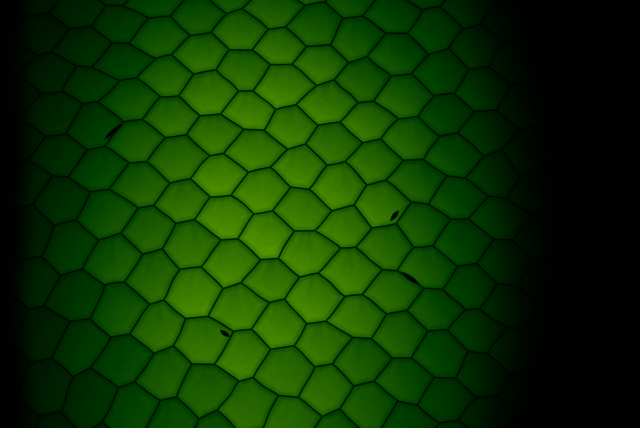
This texture is drawn by a Shadertoy shader. Its source:

```glsl
// Backlit green plant tissue: a slanted, gently bent honeycomb of cells.
// Two families of corners on a curved lattice are joined into six-sided
// cells; each cell has its own gradient under one broad off-centre light.

#define CANVAS_UNITS 512.0            // canvas height in design units, y down
#define ORIGIN vec2(370.0, 302.0)     // centre of cell (0, 0)
#define STEP_RIGHT vec2(50.0, 21.5)   // lattice step to the lower right
#define STEP_DOWN vec2(7.0, 52.5)     // lattice step down
#define TOP_LEFT vec2(-15.5, -24.0)   // cell corners, from the cell centre
#define TOP_RIGHT vec2(7.5, -26.0)
#define JITTER 7.0                    // spread of the corners
#define WALL_WIDTH 0.55               // half width of the dark walls
#define LIGHT_CENTRE vec2(315.0, 275.0)
#define LIGHT_PEAK 0.475

float hash(vec2 p) {
    vec3 q = fract(vec3(p.xyx) * 0.1031);
    q += dot(q, q.yzx + 33.33);
    return fract((q.x + q.y) * q.z);
}

float noise(vec2 p) {
    vec2 i = floor(p), f = fract(p);
    f = f * f * (3.0 - 2.0 * f);
    return mix(mix(hash(i), hash(i + vec2(1, 0)), f.x),
               mix(hash(i + vec2(0, 1)), hash(i + vec2(1, 1)), f.x), f.y);
}

// Vertical bend that opens the rows towards the bottom
vec2 latticeBend(vec2 id) {
    return vec2(0.0, 0.3 * id.x * id.x + (0.6 - 0.1 * id.x) * id.y * id.y);
}

vec2 cellCentre(vec2 id) {
    return ORIGIN + mat2(STEP_RIGHT, STEP_DOWN) * id + latticeBend(id);
}

// One corner of a cell: offset in design units plus a little disorder
vec2 corner(vec2 id, vec2 offset) {
    vec2 at = id + inverse(mat2(STEP_RIGHT, STEP_DOWN)) * offset;
    vec2 jitter = vec2(hash(id + offset + 51.0), hash(id + offset + 87.0)) - 0.5;
    return cellCentre(at) + JITTER * jitter;
}

// Lattice coordinates of a point, by fixed-point iteration
vec2 latticeCoords(vec2 p) {
    mat2 inv = inverse(mat2(STEP_RIGHT, STEP_DOWN));
    vec2 id = inv * (p - ORIGIN);
    for (int k = 0; k < 5; k++) id = inv * (p - ORIGIN - latticeBend(id));
    return id;
}

// Distance to the nearest wall; the side of that wall tells the cell
float cellWall(vec2 p, out vec2 cell) {
    vec2 base = floor(latticeCoords(p) + 0.5);
    float wall = 1e9;
    cell = base;
    for (int j = -1; j <= 2; j++)
    for (int i = -1; i <= 2; i++) {
        vec2 id = base + vec2(i, j);
        vec2 leftOf = id - vec2(1, 0), above = id - vec2(0, 1);
        vec2 a = corner(id, TOP_LEFT), r = p - a;
        for (int k = 0; k < 3; k++) {
            // Walls run right, up left and down left from each corner
            vec2 other = k == 0 ? id : k == 1 ? leftOf : leftOf + vec2(0, 1);
            vec2 e = corner(other, TOP_RIGHT) - a;
            float d = length(r - e * clamp(dot(r, e) / dot(e, e), 0.0, 1.0));
            if (d < wall) {
                wall = d;
                bool side = e.x * r.y - e.y * r.x > 0.0;
                cell = k == 0 ? (side ? id : above)
                     : k == 1 ? (side ? above : leftOf) : (side ? leftOf : id);
            }
        }
    }
    return wall;
}

// Broad light with soft black margins left and right
float lightField(vec2 p) {
    vec2 d = p - LIGHT_CENTRE;
    vec2 q = d / vec2(d.x < 0.0 ? 180.0 : 205.0, 295.0);
    float glow = exp(-0.5 * pow(dot(q, q), 1.25));
    float bow = (p.y - 260.0) / 250.0;
    float right = 1.0 - smoothstep(570.0, 675.0, p.x + 40.0 * bow * bow);
    float ripple = 10.0 * noise(vec2(p.y * 0.025, 3.0));
    float left = smoothstep(4.0, 42.0, p.x - ripple);
    return LIGHT_PEAK * glow * right * left;
}

// Small dark gaps where walls come apart: xy place, z angle, w half length
float gapMask(vec2 p, float px) {
    vec4 gaps[4] = vec4[4](vec4(136, 157, -0.7, 15), vec4(491, 333, 0.6, 14),
                           vec4(472, 258, -0.9, 8), vec4(269, 399, 0.6, 7));
    float mask = 0.0;
    for (int k = 0; k < 4; k++) {
        vec2 r = p - gaps[k].xy;
        float c = cos(gaps[k].z), s = sin(gaps[k].z);
        vec2 q = vec2(c * r.x + s * r.y, c * r.y - s * r.x);
        float t = q.x / gaps[k].w;
        mask = max(mask, 1.0 - smoothstep(-px, px, abs(q.y) - 2.6 * (1.0 - t * t)));
    }
    return mask;
}

void mainImage(out vec4 fragColor, in vec2 fragCoord) {
    float px = CANVAS_UNITS / iResolution.y;
    vec2 p = vec2(fragCoord.x, iResolution.y - fragCoord.y) * px;

    // Slightly wavy walls
    vec2 wave = vec2(noise(p * 0.045), noise(p * 0.045 + 40.0)) - 0.5, cell;
    float wall = cellWall(p + 3.0 * wave, cell);

    // Cell body: brighter at the bottom, a faint fan of creases at the top
    vec2 local = (p - cellCentre(cell)) / 27.0;
    float fan = noise(vec2(5.0 * atan(local.x, local.y + 1.5), 9.0 * hash(cell)));
    float body = 1.0 + 0.16 * local.y - 0.05 * local.x;
    body += 0.10 * (fan - 0.5) * smoothstep(0.5, -0.8, local.y);
    body *= (0.93 + 0.16 * hash(cell + 19.0)) * (0.98 + 0.04 * noise(p * 0.25));

    // Soft rim, thin wall and gaps
    float rim = mix(0.8, 1.0, smoothstep(0.0, 8.0, wall));
    float line = 1.0 - smoothstep(WALL_WIDTH - 0.5 * px, WALL_WIDTH + px, wall);
    float dark = max(0.72 * line, 0.95 * gapMask(p, px));

    float green = lightField(p) * body * rim * (1.0 - dark);
    fragColor = vec4(max(green - 0.245, 0.0), green + 0.004, 0.0, 1.0);
}
```
